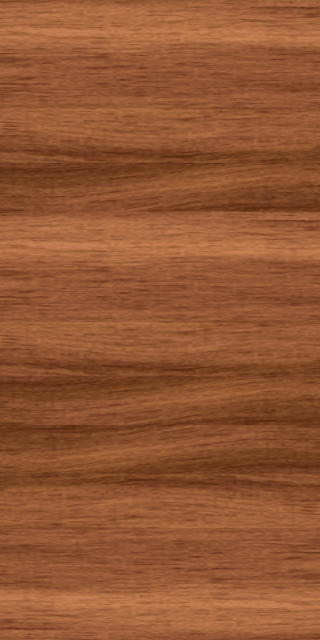
Write a WebGL 2 fragment shader that draws this texture.

```glsl
#version 300 es
precision highp float;
// Brown wood veneer: three stacked panels of four horizontal planks, the lowest turned half around.

uniform vec2 u_resolution;
out vec4 fragColor;

#define PANELS 3.0          // repeats down the canvas
#define PANEL_SHIFT 0.008   // vertical offset, in panels
#define PLANK 0.2575        // plank height, in panels
#define SEAM_WIDTH 0.006    // half width of a joint, in panels
#define SEAM_DEPTH 0.12     // darkening at a joint
#define GRAIN 0.80          // strength of the long streaks
#define PORES 0.26          // strength of the short dark dashes
#define SPECKLE 0.24        // strength of the finest texture
#define DARK_WOOD vec3(0.36, 0.17, 0.08)
#define LIGHT_WOOD vec3(0.74, 0.47, 0.30)

float hash(vec2 p) {
    vec3 q = fract(p.xyx * 0.1031);
    q += dot(q, q.yzx + 33.33);
    return fract((q.x + q.y) * q.z);
}

float noise(vec2 p) {
    vec2 cell = floor(p);
    vec2 f = fract(p);
    f = f * f * (3.0 - 2.0 * f);
    return mix(mix(hash(cell), hash(cell + vec2(1, 0)), f.x),
               mix(hash(cell + vec2(0, 1)), hash(cell + vec2(1, 1)), f.x), f.y);
}

float bell(float x, float width) {
    return exp(-x * x / (width * width));
}

// Long horizontal streaks, centred on zero
float streaks(vec2 p) {
    vec2 frequency = vec2(0.6, 12.0);
    float sum = 0.0, weight = 0.25;
    for (int i = 0; i < 4; i++) {
        sum += weight * (noise(p * frequency + float(i) * 17.3) - 0.5);
        frequency *= vec2(1.8, 2.1);
        weight *= 1.03;
    }
    return sum;
}

// Broad shading of a plank: u runs along it, v from its top to its bottom
float plankShade(int plank, float u, float v) {
    if (plank == 0) return mix(0.64, 0.85, smoothstep(0.0, 0.6, v)) - 0.16 * smoothstep(0.7, 1.0, v);
    if (plank == 1) return mix(0.57, 0.52, v) + 0.05 * bell(v - 0.5, 0.3);
    if (plank == 2) return mix(0.65, 0.45, smoothstep(0.2, 1.0, v))
                         - 0.22 * bell(v - 0.84, 0.15) * bell(u - 0.5, 0.32);
    float crest = mix(0.74, 0.24, smoothstep(0.1, 0.95, u));
    return 0.22 + 0.34 * bell(v - crest, 0.27) - 0.12 * u * smoothstep(0.6, 1.0, v);
}

// Curving of the grain inside a plank
float grainBend(int plank, float u, float v) {
    if (plank == 2) return -0.05 * bell(u - 0.5, 0.3) * v;
    if (plank == 3) return 0.11 * smoothstep(0.1, 0.95, u);
    return 0.0;
}

vec3 wood(vec2 p, float width) {
    // Panel repeat, with the last one rotated by half a turn
    float panel = min(floor(p.y), PANELS - 1.0);
    p.y -= panel;
    if (panel > PANELS - 1.5) p = vec2(width, 1.0) - p;

    float u = p.x / width;
    float row = p.y / PLANK;
    int plank = int(clamp(floor(row), 0.0, 3.0));
    float v = row - float(plank);

    // Streaks follow a slow ripple and the bend of the plank
    vec2 g = p + vec2(float(plank) * 5.7, 0.0);
    g.y += grainBend(plank, u, v) + 0.02 * (noise(vec2(g.x * 2.0, p.y * 5.0)) - 0.5);
    float tone = plankShade(plank, u, v) + GRAIN * streaks(g);

    // Pores and fibres, thin enough to read as hairlines
    float dash = noise(g * vec2(11.0, 165.0) + 41.0);
    float patches = 0.5 + noise(g * vec2(1.5, 10.0) + 73.0);
    tone -= PORES * patches * smoothstep(0.55, 0.95, dash);
    tone += SPECKLE * (noise(g * vec2(55.0, 150.0)) - 0.5);

    // Joints between planks, fading unevenly along their length
    float joint = abs(row - clamp(round(row), 1.0, 3.0)) * PLANK;
    float fade = 0.3 + 0.9 * noise(vec2(p.x * 3.0, round(row) * 7.0));
    tone -= SEAM_DEPTH * fade * (1.0 - smoothstep(0.0, SEAM_WIDTH, joint));

    // Slightly darker sides
    tone += 0.06 - 0.34 * (u - 0.5) * (u - 0.5);

    // Golden tint in the lower planks
    vec3 color = mix(DARK_WOOD, LIGHT_WOOD, clamp(tone, 0.0, 1.1));
    float gold = plank > 1 ? noise(g * vec2(1.2, 14.0) + 9.0) : 0.0;
    return color + gold * vec3(0.0, 0.006, -0.016);
}

void main() {
    float width = PANELS * u_resolution.x / u_resolution.y;
    vec3 color = vec3(0.0);
    // Four samples per pixel smooth the joints and fibres
    for (int i = 0; i < 4; i++) {
        vec2 offset = vec2(i & 1, i >> 1) * 0.5 - 0.25;
        vec2 p = (gl_FragCoord.xy + offset) / u_resolution.y;
        p.y = 1.0 - p.y;
        color += wood(p * PANELS + vec2(0.0, PANEL_SHIFT), width);
    }
    fragColor = vec4(color / 4.0, 1.0);
}
```
